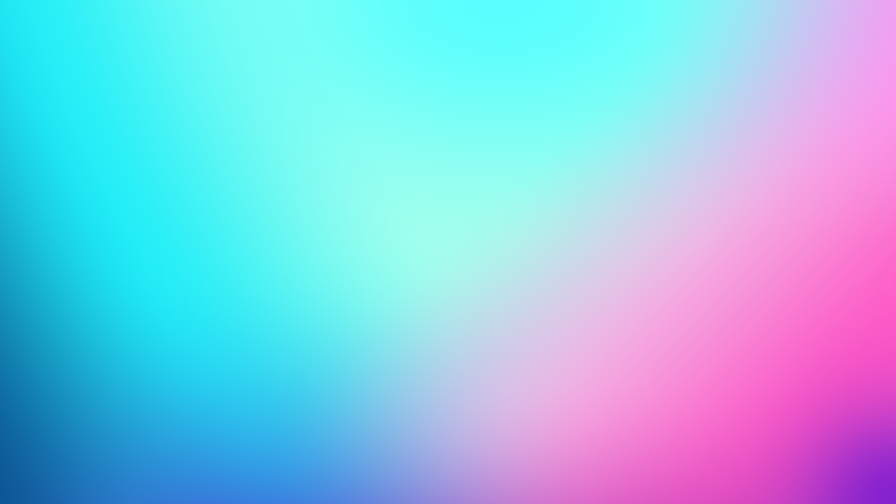
A WebGL 2 fragment shader for this background:

```glsl
#version 300 es
precision highp float;
// Soft colour-field background: a bright cyan fold on the left, a mint and
// aqua centre, and a warm pink sweep on the lower right with a violet corner.
// Each region is a smooth ramp measured from a curved edge, blended in layers.

uniform vec2 u_resolution;
out vec4 fragColor;

// Cool palette
const vec3 DEEP_TEAL = vec3(0.04, 0.33, 0.57);
const vec3 CYAN      = vec3(0.12, 0.93, 0.97);
const vec3 MINT      = vec3(0.63, 1.00, 0.93);
const vec3 AQUA      = vec3(0.33, 1.00, 1.00);
const vec3 BLUE      = vec3(0.25, 0.40, 0.85);

// Warm palette
const vec3 BLUSH    = vec3(0.95, 0.72, 0.90);
const vec3 HOT_PINK = vec3(1.00, 0.34, 0.77);
const vec3 ORCHID   = vec3(1.00, 0.56, 0.95);
const vec3 PLUM     = vec3(0.60, 0.20, 0.70);
const vec3 VIOLET   = vec3(0.45, 0.10, 0.82);

// Shape controls, in fractions of the canvas
const float WARM_SOFTNESS = 0.19;
const float SHADE_WIDTH   = 0.33;
const float MINT_WIDTH    = 0.36;
const float BLUE_HEIGHT   = 0.50;
const float PLUM_HEIGHT   = 0.25;
const float VIOLET_RADIUS = 0.19;
const vec2  AQUA_CENTRE   = vec2(0.56, 1.0);
const float AQUA_RADIUS   = 0.30;

float gaussian(float d, float radius) {
    return exp(-d * d / (radius * radius));
}

// Fades from one at the lower edge to zero at the given height.
float floorFade(float y, float height) {
    float t = max(1.0 - y / height, 0.0);
    return t * t;
}

// Horizontal position of the bright cyan fold.
float foldEdge(float y) {
    float depth = 1.0 - y;
    return 0.02 + 0.2 * depth + 0.1 * depth * depth;
}

// Horizontal position where cool and warm colours meet.
float warmEdge(float y) {
    return 0.48 + 0.43 * smoothstep(0.1, 1.05, y);
}

vec3 coolField(vec2 p) {
    float d = p.x - foldEdge(p.y);
    vec3 colour = mix(CYAN, MINT, smoothstep(-0.03, MINT_WIDTH, d));

    // Aqua light falling from the upper edge
    float aqua = smoothstep(0.5, AQUA_CENTRE.y, p.y)
               * gaussian(p.x - AQUA_CENTRE.x, AQUA_RADIUS);
    colour = mix(colour, AQUA, 0.95 * aqua);

    // Shade left of the fold, then blue along the floor
    colour = mix(DEEP_TEAL, colour, smoothstep(-SHADE_WIDTH, 0.03, d));
    float blue = floorFade(p.y, BLUE_HEIGHT) * smoothstep(-0.05, 0.25, p.x);
    return mix(colour, BLUE, 0.8 * blue);
}

vec3 warmField(vec2 p) {
    float heat = p.x - 0.55 * p.y;
    vec3 colour = mix(BLUSH, HOT_PINK, smoothstep(0.42, 0.85, heat));
    colour = mix(colour, ORCHID, smoothstep(0.5, 1.0, p.y));
    return mix(colour, PLUM, 0.3 * floorFade(p.y, PLUM_HEIGHT));
}

void main() {
    vec2 p = gl_FragCoord.xy / u_resolution;
    float aspect = u_resolution.x / u_resolution.y;

    float edge = warmEdge(p.y);
    float warmth = smoothstep(edge - WARM_SOFTNESS, edge + WARM_SOFTNESS, p.x);
    vec3 colour = mix(coolField(p), warmField(p), warmth);

    // Violet glow in the lower right corner
    float corner = length((p - vec2(1.0, 0.0)) * vec2(aspect, 1.0));
    colour = mix(colour, VIOLET, 0.85 * gaussian(corner, VIOLET_RADIUS));

    fragColor = vec4(colour, 1.0);
}
```
